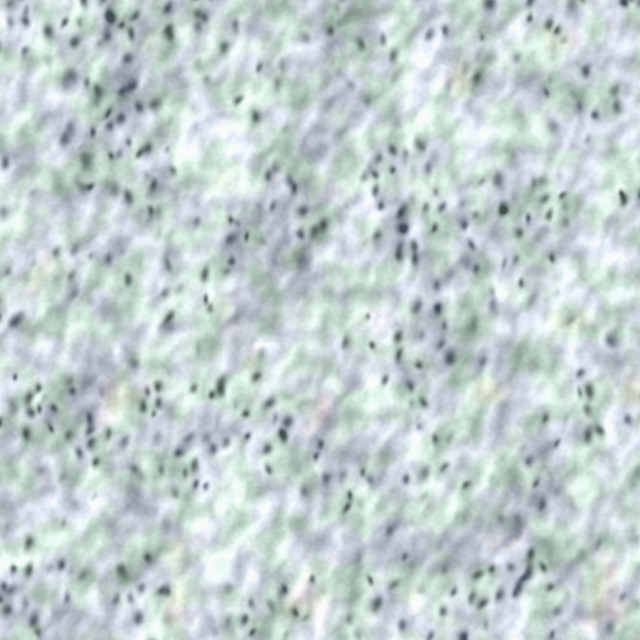
A WebGL 1 fragment shader for this texture:

```glsl
precision highp float;

// Pale speckled granite: soft white and blue-grey mottling with small dark grains.
// Layers of gradient noise set tone and hue; a jittered cell grid scatters
// soft, upright grains whose density follows a cluster noise.

uniform vec2 u_resolution;

vec2 hash2(vec2 cell) {
  vec3 q = fract(cell.xyx * vec3(0.1031, 0.1030, 0.0973));
  q += dot(q, q.yzx + 33.33);
  return fract((q.xx + q.yz) * q.zy);
}

// Gradient noise, roughly -0.7 to 0.7
float cornerSlope(vec2 cell, vec2 offset) {
  float angle = 6.2832 * hash2(cell).x;
  return dot(vec2(cos(angle), sin(angle)), offset);
}

float noise(vec2 p) {
  vec2 i = floor(p), f = fract(p);
  vec2 u = f * f * f * (f * (f * 6.0 - 15.0) + 10.0);
  vec2 e = vec2(1.0, 0.0);
  float low = mix(cornerSlope(i, f), cornerSlope(i + e, f - e), u.x);
  float high = mix(cornerSlope(i + e.yx, f - e.yx),
                   cornerSlope(i + e.xx, f - e.xx), u.x);
  return mix(low, high, u.y);
}

// Soft dark grains, one candidate per cell, mostly upright with a slight lean
float grains(vec2 p) {
  vec2 home = floor(p);
  float cover = 0.0;
  for (int y = -1; y <= 1; y++) {
    for (int x = -1; x <= 1; x++) {
      vec2 cell = home + vec2(float(x), float(y));
      vec2 shape = hash2(cell + 71.0);
      vec2 d = p - cell - hash2(cell + 13.0);
      float lean = 0.9 * shape.x - 0.3;
      d = mat2(cos(lean), sin(lean), -sin(lean), cos(lean)) * d;
      d /= mix(0.2, 0.33, shape.y) * vec2(0.9, 1.35);
      float cluster = noise(cell * 0.17 + 40.0);
      float strength = smoothstep(0.55, 1.05, hash2(cell + 157.0).x + 0.9 * cluster);
      cover += strength * exp(-dot(d, d));
    }
  }
  return min(cover, 1.15);
}

void main() {
  vec2 p = gl_FragCoord.xy / u_resolution.y + 3.0;

  // Ragged edges, and a lean of the mottling to the upper right
  vec2 warped = p + 0.006 * vec2(noise(p * 34.0), noise(p * 34.0 + 57.0));
  vec2 leaning = vec2(warped.x - 0.25 * warped.y, 0.75 * warped.y);

  // Tone from broad patches down to fine mottling
  float broad = noise(leaning * 6.5) + 0.6 * noise(leaning * 13.0 + 19.0);
  float middle = noise(leaning * 25.0 + 31.0);
  float fine = noise(leaning * 48.0 + 83.0);
  float tone = 0.83 + 0.17 * broad + 0.19 * middle + 0.21 * fine;
  tone += 0.045 * noise(p * 125.0);

  // Hue drifts between greenish white and blue-grey
  float hue = noise(warped * 17.0 + 7.0) + 0.5 * noise(warped * 36.0 + 23.0);
  float blueness = smoothstep(-0.25, 0.25, hue - 0.12 * broad);
  vec3 greenTint = vec3(-0.055, 0.025, -0.015);
  vec3 blueTint = vec3(-0.028, -0.002, 0.043);
  vec3 color = vec3(tone) + mix(greenTint, blueTint, blueness);

  // Faint rusty stains
  float stain = smoothstep(0.3, 0.6, noise(warped * 9.0 + 61.0) + 0.4 * middle);
  color += stain * vec3(0.03, -0.015, -0.045);

  // Dark mineral grains
  vec3 grainColor = mix(vec3(0.15, 0.21, 0.20), vec3(0.17, 0.22, 0.29), blueness);
  color = mix(color, grainColor, 0.72 * grains(warped * 38.0));

  gl_FragColor = vec4(clamp(color, 0.0, 0.98), 1.0);
}
```
